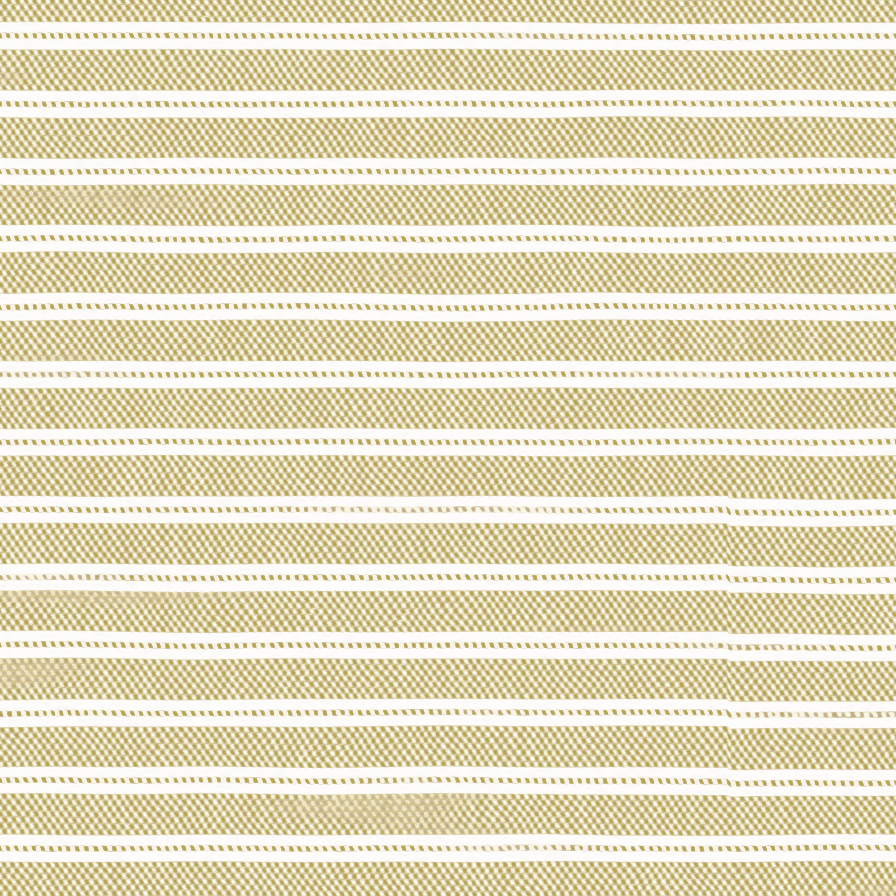
Give the GLSL for this texture, as a WebGL 1 fragment shader.

```glsl
precision highp float;

uniform vec2 u_resolution;

#define REPEATS 13.24     // stripes over the height
#define PHASE 0.706       // offset of the first stripe
#define THREADS 102.0     // stitches over the width
#define ROW 0.0863        // weave row height, in stripe periods
#define DASH_HALF 0.046   // half height of the dashed row
#define BAND_START 0.198  // distance from dashed row to woven band
#define SLANT 0.22        // lean of each stitch
#define WOBBLE 0.035      // drift of the stripes
#define SEAM_X 0.813      // place of the cloth seam
#define SEAM_SHIFT 0.035  // stripe offset past the seam

const float PI = 3.14159265;
const vec3 WHITE = vec3(0.995, 0.992, 0.985);
const vec3 CREAM = vec3(0.93, 0.90, 0.77);
const vec3 WHEAT = vec3(0.83, 0.77, 0.58);
const vec3 TAN = vec3(0.77, 0.70, 0.55);
const vec3 OLIVE = vec3(0.71, 0.65, 0.31);

vec2 hashGradient(vec2 p) {
  vec3 h = fract(p.xyx * vec3(0.1031, 0.1030, 0.0973));
  h += dot(h, h.yzx + 33.33);
  return fract((h.xx + h.yz) * h.zy) * 2.0 - 1.0;
}

float gradientNoise(vec2 p) {
  vec2 i = floor(p), f = fract(p);
  vec2 u = f * f * f * (f * (f * 6.0 - 15.0) + 10.0);
  vec2 e = vec2(0.0, 1.0);
  float low = mix(dot(hashGradient(i), f),
                  dot(hashGradient(i + e.yx), f - e.yx), u.x);
  float high = mix(dot(hashGradient(i + e), f - e),
                   dot(hashGradient(i + e.yy), f - e.yy), u.x);
  return mix(low, high, u.y);
}

// Staggered lattice of leaning stitches, from -1 (gap) to 1 (stitch)
float weave(float x, float row) {
  float index = floor(row + 0.5);
  float y = row - index;
  float stagger = 0.5 * mod(index, 2.0);
  return cos(2.0 * PI * (x + stagger + SLANT * y)) * cos(PI * y);
}

vec3 threadColor(float w, float soft) {
  vec3 c = mix(WHITE, CREAM, smoothstep(-0.95, -0.55, w));
  c = mix(c, WHEAT, smoothstep(-0.2 - soft, -0.02 + soft, w));
  c = mix(c, TAN, smoothstep(0.15 - soft, 0.32 + soft, w));
  return mix(c, OLIVE, smoothstep(0.45 - soft, 0.68 + soft, w));
}

void main() {
  vec2 uv = gl_FragCoord.xy / u_resolution;
  float pixel = REPEATS / u_resolution.y;

  // Stripe position with slow drift and a stepped seam
  float v = uv.y * REPEATS - PHASE;
  v += WOBBLE * gradientNoise(vec2(uv.x * 7.0, uv.y * 9.0 + 3.7));
  float seamSpan = smoothstep(0.10, 0.12, uv.y) * (1.0 - smoothstep(0.44, 0.46, uv.y));
  v += SEAM_SHIFT * seamSpan * smoothstep(-0.002, 0.002, uv.x - SEAM_X);
  float fromDash = fract(v + 0.5) - 0.5;
  float fromBand = fract(v) - 0.5;
  float dist = abs(fromDash);

  // Weave, with uneven yarn and flattened worn streaks
  float inBand = step(0.12, dist);
  float row = mix(fromDash, fromBand, inBand) / ROW;
  float x = uv.x * THREADS + 0.5 * gradientNoise(uv * vec2(16.0, 30.0));
  float stitch = weave(x, row);
  float yarn = 0.35 * gradientNoise(uv * vec2(130.0, 190.0))
             + 0.22 * gradientNoise(uv * vec2(90.0, 12.0) + 17.0);
  float wear = smoothstep(0.20, 0.45, gradientNoise(uv * vec2(2.6, 21.0) + 5.3));
  float streak = 0.3 * wear * gradientNoise(uv * vec2(9.0, 260.0));
  float tone = stitch * (1.0 - 0.65 * wear) + yarn + streak;
  float soft = 0.5 * pixel;
  vec3 woven = threadColor(tone, soft);

  // Dashed row: the same stitches on a pale ground
  float dash = smoothstep(-0.12 - soft, 0.22 + soft, tone);
  vec3 dashed = mix(mix(WHITE, CREAM, 0.35), threadColor(tone + 0.1, soft), dash);

  // White cords with scalloped edges between the two
  float fuzz = 0.5 * pixel + 0.004;
  float edge = dist + 0.012 * stitch;
  vec3 cord = WHITE - 0.03 * abs(gradientNoise(uv * vec2(50.0, 160.0)));
  vec3 color = mix(dashed, cord, smoothstep(DASH_HALF - fuzz, DASH_HALF + fuzz, dist));
  color = mix(color, woven, smoothstep(BAND_START - fuzz, BAND_START + fuzz, edge));

  gl_FragColor = vec4(clamp(color, 0.0, 1.0), 1.0);
}
```
